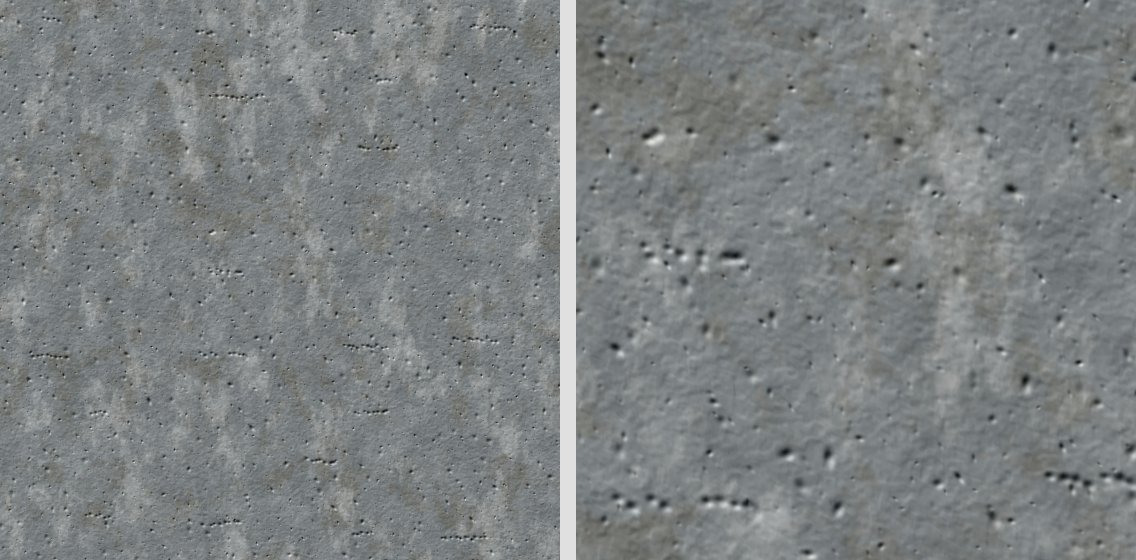
Left, the full canvas; right, a detail of the centre.
A Shadertoy shader for this texture:

```glsl
// Weathered grey concrete: pale and brown stains, fine grain, small pits and pitted seams.

vec3 hash3(vec2 p) {
    vec3 q = fract(p.xyx * vec3(0.1031, 0.1030, 0.0973));
    q += dot(q, q.yxz + 33.33);
    return fract((q.xxy + q.yzz) * q.zyx);
}

// Smooth cellular noise: random cell values blended by distance to cell points.
float cellNoise(vec2 p) {
    vec2 cell = floor(p);
    float sum = 0.0, total = 0.0;
    for (int y = -1; y <= 1; y++)
    for (int x = -1; x <= 1; x++) {
        vec2 id = cell + vec2(x, y);
        vec3 h = hash3(id + 71.0);
        vec2 d = p - id - h.xy;
        float weight = exp(-6.0 * dot(d, d));
        sum += weight * h.z;
        total += weight;
    }
    return sum / total;
}

float clouds(vec2 p) {
    float sum = 0.0, total = 0.0, amp = 1.0;
    for (int i = 0; i < 5; i++) {
        sum += amp * cellNoise(p);
        total += amp;
        amp *= 0.74;
        p = mat2(1.96, 0.2, -0.2, 1.96) * p + 17.3;
    }
    return sum / total;
}

// Shaded hollow: shadow on the upper left wall, light on the lower right lip.
float pit(vec2 d, float radius) {
    vec2 q = d / radius, toLight = vec2(-0.55, 0.83);
    vec2 shade = q - 0.35 * toLight, lip = q + 0.95 * toLight;
    return 0.27 * exp(-2.2 * dot(lip, lip)) - 0.36 * exp(-1.8 * dot(shade, shade));
}

float scatteredPits(vec2 uv, float count, float minRadius, float maxRadius) {
    vec2 cell = floor(uv * count);
    float relief = 0.0;
    for (int y = -1; y <= 1; y++)
    for (int x = -1; x <= 1; x++) {
        vec2 id = cell + vec2(x, y);
        vec3 place = hash3(id + count), form = hash3(id + 3.7 * count);
        vec2 d = uv - (id + place.xy) / count;
        // Squash each pit along its own axis.
        vec2 axis = vec2(cos(6.28 * form.x), sin(6.28 * form.x));
        d += axis * dot(d, axis) * 0.6 * form.y;
        float radius = mix(minRadius, maxRadius, form.z * form.z);
        relief += step(place.z, 0.62) * mix(0.5, 1.1, form.y) * pit(d, radius);
    }
    return relief;
}

// Short, nearly level rows of pits, at most one per wide cell.
float seams(vec2 uv) {
    vec2 grid = vec2(4.0, 9.0), id = floor(uv * grid);
    vec3 h = hash3(id + 211.0), form = hash3(id + 307.0);
    vec2 p = uv - (id + mix(vec2(0.27, 0.25), vec2(0.73, 0.75), h.xy)) / grid;
    float halfLength = mix(0.016, 0.046, form.x), relief = 0.0;
    float column = floor(p.x / 0.0085);
    for (int i = -1; i <= 1; i++) {
        float k = column + float(i);
        vec3 r = hash3(vec2(k + 50.0, id.x * 13.0 + id.y * 29.0 + 90.0));
        vec2 center = vec2((k + 0.2 + 0.6 * r.x) * 0.0085, 0.0);
        center.y = center.x * (form.y - 0.5) * 0.2 + (r.y - 0.5) * 0.007;
        float present = step(abs(center.x), halfLength) * step(r.z, 0.88);
        relief += present * pit((p - center) * vec2(0.75, 1.0), mix(0.0024, 0.0040, r.z));
    }
    return relief * step(h.z, 0.6);
}

float grainHeight(vec2 uv) {
    return cellNoise(uv * vec2(140.0, 170.0)) + 0.8 * cellNoise(uv * vec2(260.0, 290.0));
}

void mainImage(out vec4 fragColor, in vec2 fragCoord) {
    vec2 uv = fragCoord / iResolution.y;

    // Soft stains, stretched upright.
    float pale = smoothstep(0.48, 0.76, clouds(uv * vec2(22.0, 13.0) + 5.0));
    float brown = smoothstep(0.5, 0.74, clouds(uv * vec2(20.0, 17.0) + 140.0));
    float mottle = clouds(uv * vec2(34.0, 28.0) + 260.0) - 0.5;

    vec3 color = vec3(0.476, 0.497, 0.505);
    color = mix(color, vec3(0.435, 0.43, 0.395), 0.6 * brown);
    color = mix(color, vec3(0.635, 0.645, 0.64), 0.72 * pale);
    color += 0.17 * mottle;

    // Sandy relief lit from the upper left.
    color += 0.085 * (grainHeight(uv) - grainHeight(uv + vec2(-0.0012, 0.0022)));

    color += scatteredPits(uv, 36.0, 0.0025, 0.0058);
    color += 0.5 * scatteredPits(uv + 0.37, 58.0, 0.0016, 0.0031);
    color += seams(uv);

    fragColor = vec4(clamp(color, 0.0, 1.0), 1.0);
}
```
